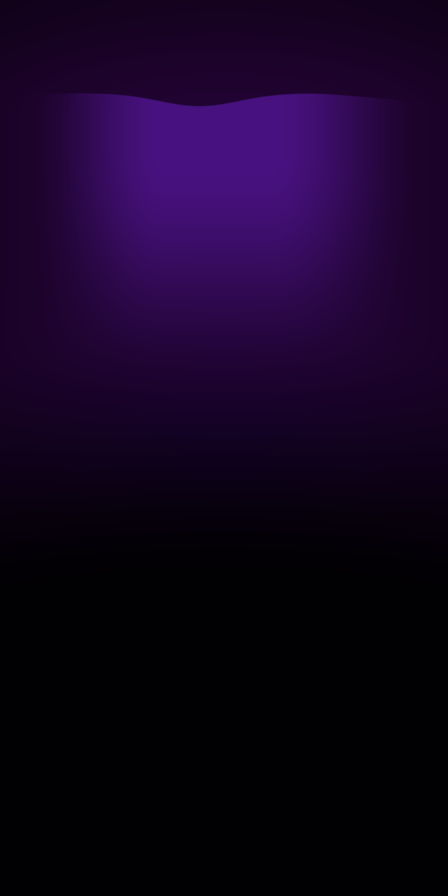
Reproduce this background procedurally as a WebGL 1 fragment shader.

```glsl
precision highp float;
// A violet curtain of light hanging below a wavy edge in a dark plum haze.
// The haze and the curtain are products of smooth horizontal and vertical
// falloffs; a curve of height over x cuts the curtain's top edge.

uniform vec2 u_resolution;

const vec3 BLACK_VIOLET = vec3(0.003, 0.0, 0.008);
const vec3 PLUM = vec3(0.125, 0.012, 0.185);
const vec3 VIOLET = vec3(0.280, 0.070, 0.500);

float bell(float x, float center, float width) {
  float d = (x - center) / width;
  return exp(-d * d);
}

// Rises from a to b, then falls from c to d.
float plateau(float x, float a, float b, float c, float d) {
  return smoothstep(a, b, x) * (1.0 - smoothstep(c, d, x));
}

// Depth of the wavy edge below the top of the canvas.
float waveDepth(float x) {
  float dip = 0.0145 * bell(x, 0.445, 0.125);
  float rightSlope = 0.010 * smoothstep(0.66, 1.0, x);
  float leftSlope = 0.003 * (1.0 - smoothstep(0.0, 0.18, x));
  return 0.104 + dip + rightSlope + leftSlope;
}

// Broad haze: dimmer at the top corners, gone below the middle.
float hazeAmount(vec2 p) {
  float side = abs(p.x - 0.5) * 2.0;
  float rise = mix(0.60, 1.0, smoothstep(-0.02, 0.13, p.y));
  float fall = 1.0 - smoothstep(0.34, 0.66, p.y - 0.03 * side * side);
  return rise * fall * (1.0 - 0.22 * side * side);
}

// Bright curtain: strongest under the edge, softened at both sides.
float curtainAmount(vec2 p) {
  float across = plateau(p.x, 0.05, 0.37, 0.60, 0.96);
  float down = 1.0 - smoothstep(0.17, 0.45, p.y);
  return across * down;
}

void main() {
  vec2 uv = gl_FragCoord.xy / u_resolution;
  vec2 p = vec2(uv.x, 1.0 - uv.y); // depth is measured from the top
  float pixel = 1.0 / u_resolution.y;

  // Haze, with a bluer tint where it dies away
  float haze = hazeAmount(p);
  vec3 color = BLACK_VIOLET + PLUM * haze;
  color.b += 0.025 * bell(p.y, 0.48, 0.09) * bell(p.x, 0.5, 0.4);

  // Curtain below the smoothed wave edge
  float below = smoothstep(-pixel, pixel, p.y - waveDepth(p.x));
  color = mix(color, VIOLET, curtainAmount(p) * below);

  gl_FragColor = vec4(color, 1.0);
}
```
